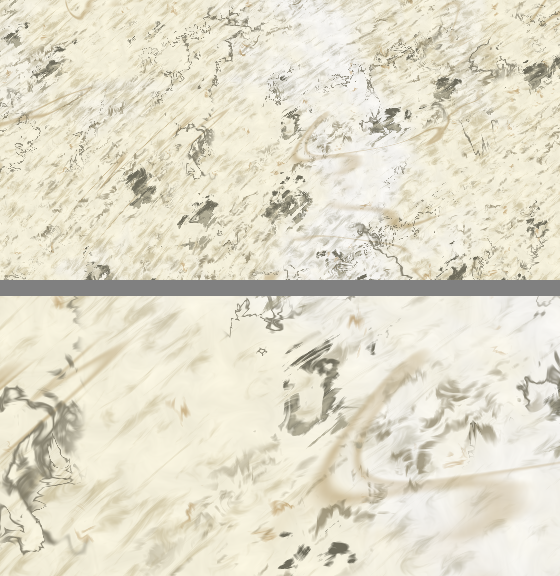
Top, the full canvas; bottom, a detail of the centre.
Give the GLSL for this texture, as a Shadertoy shader.

```glsl
vec2 hash22(vec2 cell) {
    vec3 q = fract(cell.xyx * vec3(0.1031, 0.1030, 0.0973));
    q += dot(q, q.yzx + 33.33);
    return fract((q.xx + q.yz) * q.zy);
}

// Turbulence: each octave of sines bends the next
float layeredSines(vec2 p) {
    float sum = 0.0, amp = 0.5;
    for (int i = 0; i < 5; i++) {
        p = mat2(0.8, 0.6, -0.6, 0.8) * p * 1.7 + 1.3;
        p += 0.6 * sin(p.yx * 1.1 + 2.0 * sum);
        sum += amp * sin(p.x) * sin(p.y);
        amp *= 0.68;
    }
    return sum;
}

// One spot of random size in a share of the cells
float spots(vec2 p, float share, float maxRadius, float softness) {
    float cover = 0.0;
    for (int j = -1; j <= 1; j++)
    for (int i = -1; i <= 1; i++) {
        vec2 id = floor(p) + vec2(i, j);
        vec2 kind = hash22(id + 57.0);
        float radius = maxRadius * mix(0.3, 1.0, kind.x) * step(kind.y, share);
        float dist = length(p - id - 0.15 - 0.7 * hash22(id));
        cover = max(cover, clamp((radius - dist) / softness, 0.0, 1.0));
    }
    return cover;
}

// Gap between the nearest two cell points: zero along cell borders
float cellBorder(vec2 p) {
    float nearest = 9.0, second = 9.0;
    for (int j = -1; j <= 1; j++)
    for (int i = -1; i <= 1; i++) {
        vec2 id = floor(p) + vec2(i, j);
        float dist = length(p - id - hash22(id));
        second = min(second, max(nearest, dist));
        nearest = min(nearest, dist);
    }
    return second - nearest;
}

void mainImage(out vec4 fragColor, in vec2 fragCoord) {
    vec2 p = fragCoord / iResolution.y;

    // Frame whose x axis runs up and right along the bent grain
    vec2 bent = p + 0.06 * sin(p.yx * vec2(4.0, 3.0) + vec2(0.0, 1.7));
    vec2 grain = mat2(0.77, -0.64, 0.64, 0.77) * bent;

    float broad = layeredSines(p * 2.2 + 4.0);
    float rough = layeredSines(p * 9.0);
    float fine = layeredSines(p * 32.0 + 2.0);
    float streak = layeredSines(grain * vec2(24.0, 75.0));
    vec2 ragged = vec2(rough, fine);

    // Cream stone with a white band, toned by sandy streaks
    float band = (p.x - 1.2 + 0.15 * (p.y - 0.5) + 0.3 * broad + 0.12 * rough) / 0.24;
    float white = clamp(exp(-band * band) + 0.5 * smoothstep(0.2, 0.6, broad), 0.0, 1.0);
    vec3 color = mix(vec3(0.955, 0.937, 0.855), vec3(0.96, 0.955, 0.94), white);
    vec3 sand = mix(vec3(0.83, 0.79, 0.66), vec3(0.81, 0.80, 0.75), white);
    color = mix(color, sand, smoothstep(-0.1, 0.75, 0.65 * streak + 0.35 * rough + 0.25 * broad));
    color += 0.03 * fine;

    // Ochre veins
    float veinField = layeredSines(grain * vec2(1.1, 3.6) + 0.5);
    float vein = 1.0 - smoothstep(0.0, 0.05, abs(veinField));
    vein *= smoothstep(-0.15, 0.3, layeredSines(p * 2.5 + 11.0));
    color = mix(color, vec3(0.70, 0.60, 0.41), 0.6 * vein * (1.0 - 0.5 * white));

    // Clustered slivers along the grain, long and short
    float cluster = smoothstep(-0.2, 0.35, layeredSines(grain * vec2(2.5, 5.0) + 6.0));
    float slivers = spots(grain * vec2(9.0, 40.0) + 0.9 * ragged, 0.45, 0.42, 0.25);
    float chips = spots(grain * vec2(24.0, 72.0) + 0.8 * ragged.yx + 31.0, 0.4, 0.5, 0.35);
    color = mix(color, vec3(0.55, 0.51, 0.40), cluster * max(0.75 * slivers, 0.55 * chips));

    // Thin dark cracks
    float border = cellBorder(grain * vec2(2.2, 4.6) + 0.3 * ragged + 3.0);
    float crack = 1.0 - smoothstep(0.0, 0.055, border);
    crack *= smoothstep(0.0, 0.35, layeredSines(p * 3.5 + 7.0));
    color = mix(color, vec3(0.41, 0.39, 0.32), 0.75 * crack);

    // Ragged grey patches with rusty specks
    vec2 patchSpace = grain * vec2(3.8, 5.0) + 0.3 * vec2(rough, broad) + 0.28 * vec2(fine, streak);
    float mineral = spots(patchSpace + 17.0, 0.5, 0.3, 0.09);
    vec3 grey = mix(vec3(0.36, 0.35, 0.29), vec3(0.66, 0.64, 0.55), smoothstep(-0.5, 0.5, streak + 0.5 * fine));
    color = mix(color, grey, 0.88 * mineral);
    float rust = spots(p * 14.0 + 0.5 * ragged, 0.12, 0.22, 0.15);
    color = mix(color, vec3(0.66, 0.50, 0.26), 0.5 * rust);

    fragColor = vec4(clamp(color, 0.0, 1.0), 1.0);
}
```
